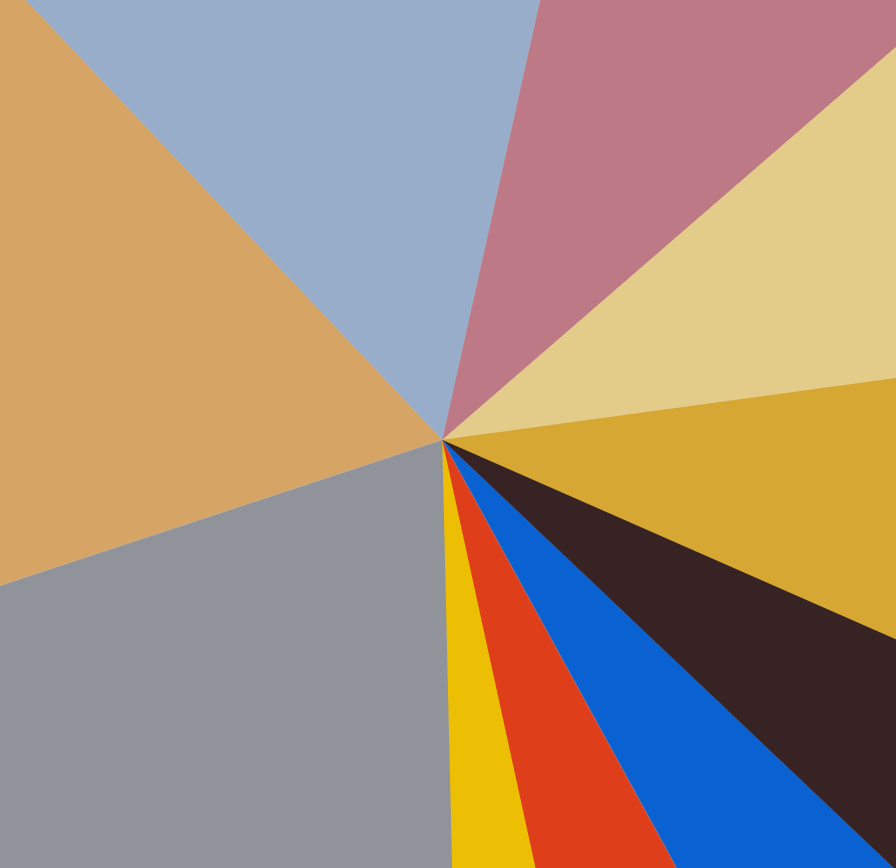
This background is drawn by a Shadertoy shader. Its source:

```glsl
// A fan of ten flat colour wedges that meet at one point near the centre.
// Each pixel's polar angle is swept past the sorted wedge edges, and
// each edge is smoothed by its arc distance to the pixel.

const int WEDGES = 10;
const vec2 HUB = vec2(0.4935, 0.4933);
const vec3 TAN = vec3(0.839, 0.643, 0.392);
const vec3 SEAM = vec3(0.80, 0.78, 0.74);

// Start angle of each wedge in radians, counter-clockwise
const float EDGES[WEDGES] = float[](
    -2.8230, -1.5476, -1.3562, -1.0697, -0.7589,
    -0.4142, 0.1354, 0.7138, 1.3516, 2.3290);

// Strength of the pale hairline along each edge
const float SEAMS[WEDGES] = float[](
    0.35, 0.0, 0.0, 0.25, 0.1, 0.0, 0.0, 0.0, 0.15, 0.15);

const vec3 COLOURS[WEDGES] = vec3[](
    vec3(0.565, 0.576, 0.604),  // grey
    vec3(0.925, 0.749, 0.020),  // yellow
    vec3(0.875, 0.243, 0.102),  // red
    vec3(0.039, 0.380, 0.820),  // blue
    vec3(0.216, 0.137, 0.141),  // dark brown
    vec3(0.839, 0.655, 0.200),  // gold
    vec3(0.890, 0.796, 0.537),  // cream
    vec3(0.745, 0.475, 0.525),  // rose
    vec3(0.596, 0.678, 0.792),  // pale blue
    TAN);

// Signed arc distance from a point to the ray at the given angle
float edgeDistance(float radius, float angle, float edge) {
    return radius * (angle - edge);
}

// Coverage of the side where the distance is positive
float coverage(float dist, float pixel) {
    return clamp(0.5 + dist / pixel, 0.0, 1.0);
}

// Coverage of a thin line centred on the edge
float hairline(float dist, float halfWidth, float pixel) {
    return coverage(halfWidth - abs(dist), pixel) * min(1.0, 2.0 * halfWidth / pixel);
}

vec3 fan(vec2 p, float pixel) {
    float radius = length(p);
    float angle = atan(p.y, p.x);
    vec3 colour = TAN;
    for (int i = 0; i < WEDGES; i++) {
        float dist = edgeDistance(radius, angle, EDGES[i]);
        colour = mix(colour, COLOURS[i], coverage(dist, pixel));
        colour = mix(colour, SEAM, SEAMS[i] * hairline(dist, 0.0006, pixel));
    }
    return colour;
}

void mainImage(out vec4 fragColor, in vec2 fragCoord) {
    vec2 p = (fragCoord - HUB * iResolution.xy) / iResolution.y;
    fragColor = vec4(fan(p, 1.0 / iResolution.y), 1.0);
}
```
